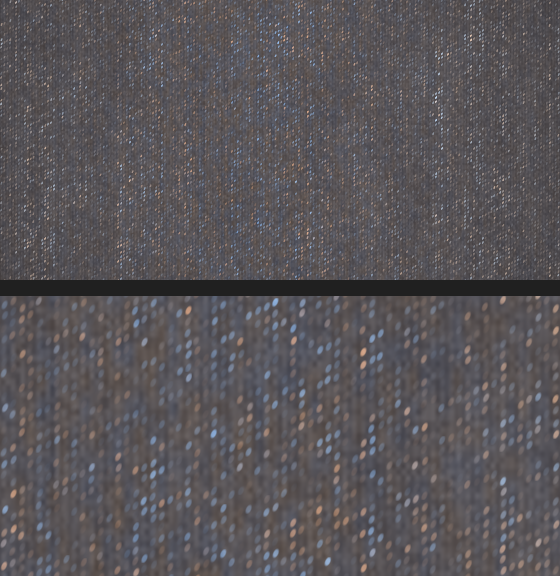
Top: the whole. Bottom: its middle third, enlarged.
Reproduce this texture procedurally as a Shadertoy shader.

```glsl
// Worn grey denim: fine vertical threads with slanted white, blue and orange twill flecks.

const float THREADS = 96.0;   // threads per canvas height
const float ROWS = 74.0;      // twill steps per canvas height
const float TWILL_STEP = 0.36;

const vec3 CLOTH = vec3(0.328, 0.313, 0.326);
const vec3 WHITE_LIGHT = vec3(0.27, 0.27, 0.25);
const vec3 BLUE_LIGHT = vec3(0.06, 0.16, 0.27);
const vec3 ORANGE_LIGHT = vec3(0.25, 0.13, 0.05);

float hash(vec2 p) {
    return fract(sin(dot(p, vec2(127.1, 311.7))) * 43758.5453);
}

float valueNoise(vec2 p) {
    vec2 cell = floor(p);
    vec2 f = fract(p);
    f = f * f * (3.0 - 2.0 * f);
    float low = mix(hash(cell), hash(cell + vec2(1.0, 0.0)), f.x);
    float high = mix(hash(cell + vec2(0.0, 1.0)), hash(cell + vec2(1.0, 1.0)), f.x);
    return mix(low, high, f.y);
}

float cloudNoise(vec2 p) {
    float sum = 0.0;
    float weight = 0.5;
    for (int i = 0; i < 3; i++) {
        sum += weight * valueNoise(p);
        p = p * 2.1 + 17.3;
        weight *= 0.5;
    }
    return sum / 0.875;
}

// Soft slanted oval inside a unit cell
float fleckShape(vec2 local, vec2 radius, float slant, float blur) {
    local.y -= local.x * slant;
    float d = length(local / radius);
    return 1.0 - smoothstep(0.45 - blur, 1.0 + blur, d);
}

// Light added by the twill flecks; colorfulness runs from white to tinted
vec3 twillFlecks(vec2 p, float wear, float colorfulness, float blur) {
    float thread = floor(p.x * THREADS);
    float row = p.y * ROWS - thread * TWILL_STEP;
    vec2 id = vec2(thread, floor(row));
    vec2 local = vec2(fract(p.x * THREADS), fract(row)) - 0.5;
    local += 0.2 * (vec2(hash(id + 3.1), hash(id + 8.7)) - 0.5);

    float threadWear = 0.5 + hash(vec2(thread, 5.0));
    float strength = pow(hash(id), 2.6) * threadWear * wear;
    float hue = mix(hash(id + 41.0), hash(vec2(thread, 23.0)), 0.55);
    vec3 tint = mix(BLUE_LIGHT, ORANGE_LIGHT, smoothstep(0.42, 0.62, hue));
    vec3 light = mix(WHITE_LIGHT, tint, colorfulness);
    return light * strength * fleckShape(local, vec2(0.46, 0.44), 0.5, blur);
}

// Lengthwise streaks and fine fibre grain, centred on zero
float fibreGrain(vec2 p) {
    float streak = valueNoise(vec2(p.x * 62.0, p.y * 4.0)) - 0.5;
    float fine = valueNoise(p * vec2(170.0, 140.0)) - 0.5;
    float groove = cos(6.28318 * (p.x * THREADS - 0.5));
    return 0.026 * streak + 0.075 * fine + 0.010 * groove;
}

void mainImage(out vec4 fragColor, in vec2 fragCoord) {
    vec2 p = fragCoord / iResolution.y;
    vec2 uv = fragCoord / iResolution.xy;
    float blur = min(0.4, 12.0 / iResolution.y);

    // Uneven wear: soft blotches and long pale bands
    float blotch = cloudNoise(p * vec2(9.0, 6.0));
    float band = valueNoise(vec2(p.x * 16.0, p.y * 1.5 + 4.0));
    float wear = 0.35 + 0.95 * blotch + 0.6 * band;

    // Colour fringes are strongest left of the centre
    float zone = exp(-pow((uv.x - 0.45) / 0.28, 2.0));
    float colorfulness = 0.3 + 0.5 * zone;

    // Cloth with threads that lean slightly blue or brown
    float lean = valueNoise(vec2(p.x * THREADS * 0.8, p.y * 30.0)) - 0.5;
    vec3 color = CLOTH + fibreGrain(p);
    color += lean * (0.4 + 0.6 * zone) * vec3(-0.045, 0.0, 0.060);
    color += 0.03 * (blotch - 0.5);
    color += twillFlecks(p, wear, colorfulness, blur);

    // Light falls off towards the sides
    vec2 offset = (uv - vec2(0.48, 0.5)) * vec2(1.9, 0.9);
    color *= 1.05 - 0.13 * dot(offset, offset);
    fragColor = vec4(clamp(color, 0.0, 1.0), 1.0);
}
```
